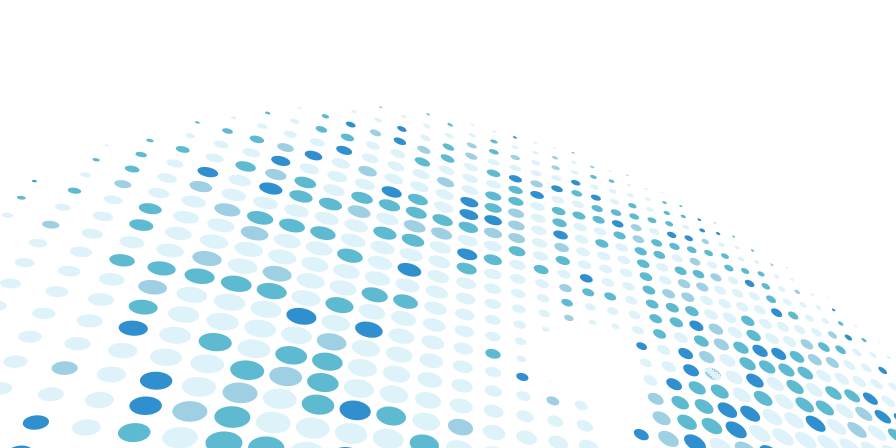
This background is drawn by a Shadertoy shader. Its source:

```glsl
// A halftone of tilted blue dots on a dome that falls away to the right, on white.
// The plane is bent into a curved grid; each cell holds a disc whose size follows
// the dome's rim and a bare patch, and whose tint is drawn from hash and noise.

float hash(vec2 p) {
    vec3 q = fract(p.xyx * vec3(0.1031, 0.1030, 0.0973));
    q += dot(q, q.yzx + 33.33);
    return fract((q.x + q.y) * q.z);
}

float slopeDot(vec2 corner, vec2 offset) {
    float angle = 6.2832 * hash(corner + 71.0);
    return dot(vec2(cos(angle), sin(angle)), offset);
}

float gradientNoise(vec2 p) {
    vec2 i = floor(p), f = fract(p);
    vec2 w = f * f * f * (f * (f * 6.0 - 15.0) + 10.0);
    vec2 e = vec2(1.0, 0.0);
    return mix(mix(slopeDot(i, f), slopeDot(i + e, f - e), w.x),
               mix(slopeDot(i + e.yx, f - e.yx), slopeDot(i + 1.0, f - 1.0), w.x), w.y);
}

// Soft elliptical spot, 1 at its centre
float spot(vec2 p, vec2 centre, vec2 radius) {
    vec2 d = (p - centre) / radius;
    return exp(-dot(d, d));
}

// Canvas position, y measured down from the top, to column and row numbers
vec2 domeGrid(vec2 p) {
    float x = p.x - (1.066 - 0.04 * p.y);
    float column = 26.1 * (exp((0.885 - 0.405 * p.y) * x) - 1.0);
    column *= x < 0.0 ? 0.973 + 0.339 * pow(abs(p.y - 0.612), 2.0)
                      : 1.0 + 0.0077 * column;

    // Rows lean down to the right, most steeply near the crest
    float crest = 0.2 * exp((0.286 - max(p.y, 0.2)) / 0.117 + min(x, 0.0) / 0.208);
    float leftTilt = 0.262 - 0.215 * (p.y - 0.482) + 0.046 * x + crest;
    float rightTilt = 0.13 + 0.2 * exp((0.208 - p.y) / 0.39);
    float depth = p.y - (x < 0.0 ? leftTilt : rightTilt) * x;
    return vec2(column, 18.9 * (1.0 - exp(-1.152 * (depth - 0.906))));
}

// Height of the dome's rim, measured down from the top
float rimHeight(float x) {
    return 0.222 + 0.353 * pow(abs(x - 0.74), 2.0);
}

// Disc radius in cells, from the position of the disc's centre
float discRadius(vec2 c) {
    float radius = 0.43 * (1.0 - exp(-max(c.y - rimHeight(c.x), 0.0) / 0.095));
    radius *= mix(0.54, 1.0, smoothstep(0.0, 0.58, c.x));
    radius *= 1.0 - 0.6 * spot(c, vec2(1.27, 0.80), vec2(0.25, 0.21));
    float bare = spot(c, vec2(1.29, 0.80), vec2(0.11, 0.075))
               + spot(c, vec2(1.39, 0.92), vec2(0.04, 0.12));
    return radius * (1.0 - smoothstep(0.15, 0.6, bare));
}

vec3 discColour(vec2 id, vec2 c) {
    // Share of strong tints, raised in a few broad clusters
    float share = 0.36 + 0.35 * gradientNoise(id * 0.31)
        + 0.32 * spot(c, vec2(0.64, 0.56), vec2(0.16, 0.30))
        + 0.40 * spot(c, vec2(1.12, 0.47), vec2(0.32, 0.09))
        + 0.36 * spot(c, vec2(1.56, 0.66), vec2(0.15, 0.22))
        + 0.30 * spot(c, vec2(1.74, 0.88), vec2(0.20, 0.15))
        + 0.22 * spot(c, vec2(0.45, 0.93), vec2(0.30, 0.09))
        - 0.28 * spot(c, vec2(1.03, 0.78), vec2(0.17, 0.20));
    if (hash(id + 19.0) > share) return vec3(0.87, 0.95, 0.975);
    float pick = hash(id + 143.0);
    return pick < 0.55 ? vec3(0.37, 0.73, 0.82)
         : pick < 0.77 ? vec3(0.62, 0.81, 0.89)
                       : vec3(0.19, 0.56, 0.81);
}

void mainImage(out vec4 fragColor, in vec2 fragCoord) {
    vec2 p = fragCoord / iResolution.y;
    p.y = 1.0 - p.y;
    vec2 grid = domeGrid(p);
    vec2 id = round(grid), cell = grid - id;

    // Step back through the local slope of the grid to find the disc's centre
    mat2 slope = mat2(dFdx(grid), dFdy(grid));
    vec2 centre = (fragCoord - inverse(slope) * cell) / iResolution.y;
    centre.y = 1.0 - centre.y;

    // Edge distance in screen steps gives an even, smooth outline
    float reach = length(cell), radius = discRadius(centre);
    float steepness = length((cell / max(reach, 1e-4)) * slope);
    float edge = (reach - radius) / max(steepness, 1e-4);
    float cover = clamp(0.5 - edge, 0.0, 1.0) * smoothstep(0.02, 0.07, radius);
    if (p.y < rimHeight(p.x) - 0.02) cover = 0.0;

    fragColor = vec4(mix(vec3(1.0), discColour(id, centre), cover), 1.0);
}
```
